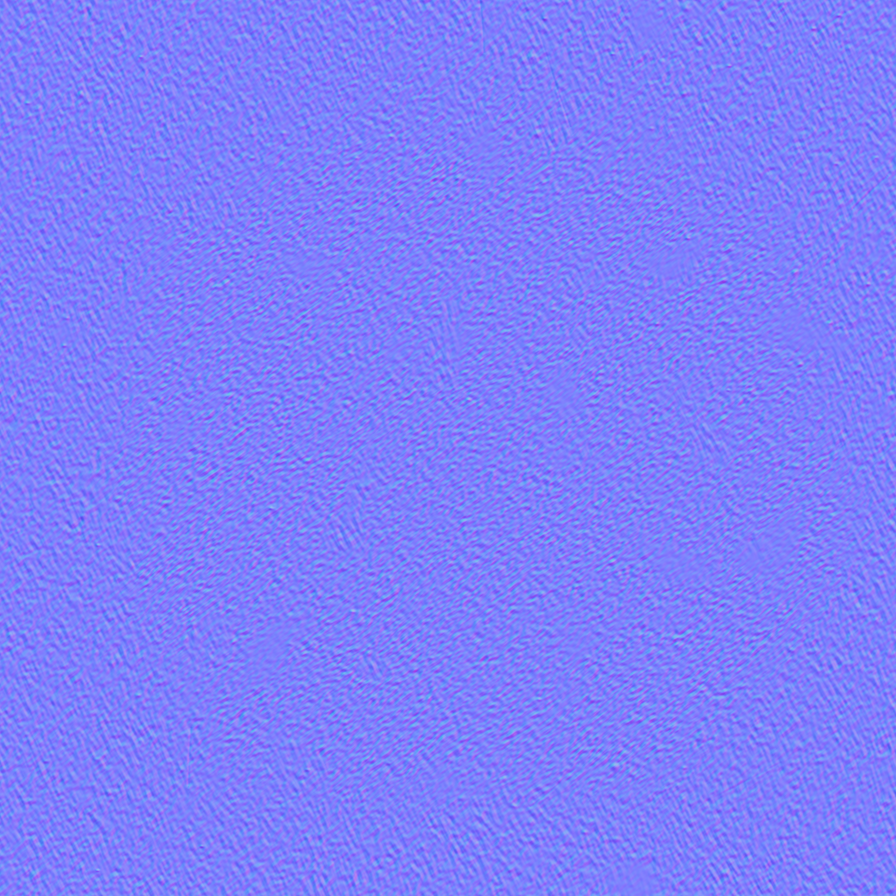
Write a WebGL 1 fragment shader that draws this texture map.

```glsl
precision highp float;
// Tangent-space normal map of a hand-trowelled plaster wall.
// A height field of slanted fine grain, steep brush strokes, scratches and
// small lumps is differentiated numerically and packed into RGB.

uniform vec2 u_resolution;

vec2 hash2(vec2 cell) {
  vec3 q = fract(cell.xyx * vec3(0.1031, 0.1030, 0.0973));
  q += dot(q, q.yzx + 33.33);
  return fract((q.xx + q.yz) * q.zy);
}

// Gradient noise, about -0.6 to 0.6
float noise(vec2 p) {
  vec2 i = floor(p), f = p - i;
  vec2 u = f * f * f * (f * (f * 6.0 - 15.0) + 10.0);
  vec2 o = vec2(1.0, 0.0);
  float a = dot(hash2(i) * 2.0 - 1.0, f);
  float b = dot(hash2(i + o) * 2.0 - 1.0, f - o);
  float c = dot(hash2(i + o.yx) * 2.0 - 1.0, f - o.yx);
  float d = dot(hash2(i + 1.0) * 2.0 - 1.0, f - 1.0);
  return mix(mix(a, b, u.x), mix(c, d, u.x), u.y);
}

// Coordinates along and across a given direction
vec2 turned(vec2 p, float angle) {
  float c = cos(angle), s = sin(angle);
  return vec2(c * p.x + s * p.y, c * p.y - s * p.x);
}

float segmentDistance(vec2 p, vec2 a, vec2 along) {
  vec2 d = p - a;
  return length(d - along * clamp(dot(d, along) / dot(along, along), 0.0, 1.0));
}

// Thin grooves, mostly rising to the right
float scratches(vec2 p) {
  float groove = 0.0;
  for (int i = 0; i < 10; i++) {
    vec2 start = hash2(vec2(float(i), 7.0));
    vec2 r = hash2(vec2(float(i), 19.0));
    float angle = r.x < 0.7 ? 0.35 + 0.6 * r.x : 1.2 + 0.8 * r.y;
    vec2 along = vec2(cos(angle), sin(angle)) * (0.03 + 0.09 * r.y);
    float d = segmentDistance(p, start, along) / 0.0016;
    groove += exp(-d * d) * (0.4 + 0.6 * r.x);
  }
  return groove;
}

// Sparse rounded lumps, one per chosen grid cell
float lumps(vec2 p) {
  vec2 cell = floor(p * 24.0);
  vec2 r = hash2(cell + 41.0);
  vec2 center = (cell + 0.2 + 0.6 * hash2(cell + 83.0)) / 24.0;
  float d = length((p - center) * vec2(0.8, 1.2)) / (0.0018 + 0.0022 * r.y);
  return step(0.84, r.x) * exp(-d * d);
}

// strokes: share of brush strokes, relief: local roughness
float height(vec2 p, float strokes, float relief) {
  vec2 bent = p + 0.012 * vec2(noise(p * 7.0), noise(p * 6.0 + 31.0));
  float slanted = noise(turned(bent, 0.62) * vec2(125.0, 235.0));
  float brushed = noise(turned(bent, 1.98) * vec2(72.0, 185.0));
  float grain = noise(turned(p, 0.7) * vec2(140.0, 190.0) + 57.0);
  float pebbles = noise(turned(bent, 0.4) * vec2(85.0, 115.0) + 11.0);
  float h = mix(0.00105 * slanted, 0.00125 * brushed, strokes);
  h += 0.00095 * grain + 0.0006 * pebbles;
  return h * relief - 0.0004 * scratches(bent) + 0.0009 * lumps(p);
}

void main() {
  vec2 p = gl_FragCoord.xy / u_resolution;

  // Brushed border around a finely grained centre, with stray brushed patches
  float radius = length(p - vec2(0.52, 0.48)) + 0.14 * noise(p * 5.0 + 2.0);
  float border = smoothstep(0.35, 0.46, radius);
  float patches = smoothstep(0.18, 0.34, noise(p * 11.0 + 13.0));
  float strokes = max(0.85 * border, 0.9 * patches);

  // Small areas are smoothed down
  float smoothed = smoothstep(0.2, 0.45, noise(p * 12.0 + 23.0));
  float relief = (1.0 - 0.55 * smoothed) * (1.0 + 0.5 * noise(p * 40.0));

  // Slope by finite differences
  vec2 e = vec2(0.001, 0.0);
  float h = height(p, strokes, relief);
  vec2 slope = vec2(height(p + e.xy, strokes, relief) - h,
                    height(p + e.yx, strokes, relief) - h) / e.x;

  vec3 normal = normalize(vec3(-slope * vec2(0.95, 1.1), 1.0));
  gl_FragColor = vec4(normal * 0.5 + vec3(0.495, 0.5, 0.491), 1.0);
}
```
